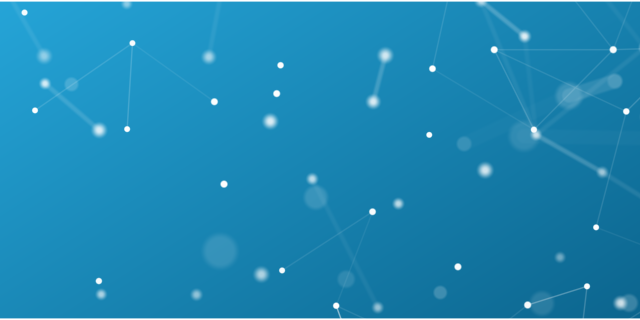
A Shadertoy shader for this background:

```glsl
// A diagonal blue gradient under three layers of linked white dots.
// Each layer scatters one node per grid cell, joins some neighbours with
// lines, and has its own focus: sharp points, soft points, pale bokeh discs.

struct Layer {
    float cellSize;     // grid spacing, in canvas heights
    int   seed;
    float density;      // chance that a cell holds a node
    vec2  radius;       // smallest and largest node
    float softness;     // edge blur as a share of the radius
    vec2  opacity;      // faintest and strongest node
    float lineWidth;    // half width of a link
    float linkChance;
    float linkOpacity;
};

const vec3 LIGHT_BLUE = vec3(0.145, 0.645, 0.845);
const vec3 DEEP_BLUE  = vec3(0.045, 0.395, 0.555);
const vec3 WHITE      = vec3(1.0);
const float BORDER    = 0.005;

// Integer hash: three random values in 0..1 for a cell
vec3 hash3(vec2 cell, int seed) {
    uvec3 v = uvec3(ivec3(ivec2(cell) + 64, seed));
    v = v * 1664525u + 1013904223u;
    v.x += v.y * v.z; v.y += v.z * v.x; v.z += v.x * v.y;
    v ^= v >> 16u;
    v.x += v.y * v.z; v.y += v.z * v.x; v.z += v.x * v.y;
    return vec3(v >> 8u) / 16777216.0;
}

// Filled shape of a given radius with a blurred, antialiased edge
float softFill(float dist, float radius, float softness, float pixel) {
    float edge = max(radius * softness, 0.75 * pixel);
    return 1.0 - smoothstep(radius - edge, radius + edge, dist);
}

float segmentDistance(vec2 p, vec2 a, vec2 b) {
    vec2 ab = b - a;
    float t = clamp(dot(p - a, ab) / dot(ab, ab), 0.0, 1.0);
    return length(p - a - ab * t);
}

float screenBlend(float a, float b) {
    return 1.0 - (1.0 - a) * (1.0 - b);
}

vec2 nodePosition(vec2 cell, Layer layer) {
    return (cell + 0.14 + 0.72 * hash3(cell, layer.seed).xy) * layer.cellSize;
}

// Nodes grow more frequent towards the right
bool hasNode(vec2 cell, Layer layer, float aspect) {
    float across = (cell.x + 0.5) * layer.cellSize / aspect;
    return hash3(cell, layer.seed).z < layer.density + 0.4 * (across - 0.5);
}

// Strongest link from one node to its following neighbours
float linksFrom(vec2 p, vec2 cell, Layer layer, float aspect, float pixel) {
    const vec2 NEIGHBOURS[4] = vec2[4](
        vec2(1, 0), vec2(0, 1), vec2(1, 1), vec2(-1, 1));
    vec2 start = nodePosition(cell, layer);
    float light = 0.0;
    for (int k = 0; k < 4; k++) {
        vec2 other = cell + NEIGHBOURS[k];
        vec3 rnd = hash3(cell, layer.seed + 10 + k);
        if (rnd.x > layer.linkChance || !hasNode(other, layer, aspect)) continue;
        vec2 end = nodePosition(other, layer);
        float span = distance(start, end) / layer.cellSize;
        float strength = layer.linkOpacity * mix(0.4, 1.0, rnd.y)
                       * mix(0.2, 1.0, 1.0 - smoothstep(0.4, 1.3, span));
        float dist = segmentDistance(p, start, end);
        light = max(light, strength
              * softFill(dist, layer.lineWidth, layer.softness, pixel));
    }
    return light;
}

// White coverage of a whole layer at p
float network(vec2 p, Layer layer, float aspect, float pixel) {
    vec2 home = floor(p / layer.cellSize);
    float links = 0.0, nodes = 0.0;
    for (int j = -1; j <= 1; j++)
    for (int i = -1; i <= 1; i++) {
        vec2 cell = home + vec2(i, j);
        if (!hasNode(cell, layer, aspect)) continue;
        vec3 rnd = hash3(cell, layer.seed + 50);
        float radius = mix(layer.radius.x, layer.radius.y, rnd.x * rnd.x);
        float opacity = mix(layer.opacity.x, layer.opacity.y, rnd.y);
        float dist = distance(p, nodePosition(cell, layer));
        nodes = screenBlend(nodes,
            opacity * softFill(dist, radius, layer.softness, pixel));
        links = max(links, linksFrom(p, cell, layer, aspect, pixel));
    }
    return screenBlend(links, nodes);
}

void mainImage(out vec4 fragColor, in vec2 fragCoord) {
    float pixel = 1.0 / iResolution.y;
    float aspect = iResolution.x * pixel;
    vec2 p = fragCoord * pixel;

    // Gradient from the upper left to the lower right
    float shade = 0.56 * p.x / aspect + 0.44 * (1.0 - p.y);
    vec3 color = mix(LIGHT_BLUE, DEEP_BLUE, shade);

    // Layers from far to near
    Layer bokeh = Layer(0.31, 300, 0.55, vec2(0.020, 0.062), 0.25,
                        vec2(0.09, 0.22), 0.022, 0.06, 0.16);
    Layer soft  = Layer(0.26, 200, 0.62, vec2(0.012, 0.018), 0.80,
                        vec2(0.40, 0.85), 0.007, 0.17, 0.38);
    Layer sharp = Layer(0.25, 100, 0.70, vec2(0.009, 0.011), 0.30,
                        vec2(0.95, 1.00), 0.0022, 0.36, 0.65);
    color = mix(color, WHITE, network(p, bokeh, aspect, pixel));
    color = mix(color, WHITE, network(p, soft, aspect, pixel));
    color = mix(color, WHITE, network(p, sharp, aspect, pixel));

    // Thin white strips along the top and bottom
    float edge = min(p.y, 1.0 - p.y);
    color = mix(color, WHITE, softFill(edge, BORDER, 0.0, pixel));
    fragColor = vec4(color, 1.0);
}
```
